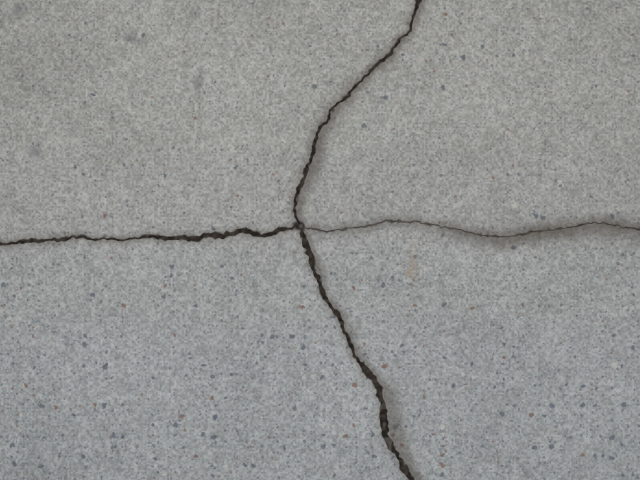
This texture is drawn by a Shadertoy shader. Its source:

```glsl
float hash(vec2 p) {
    vec3 q = fract(p.xyx * vec3(0.1031, 0.1030, 0.0973));
    q += dot(q, q.yzx + 33.33);
    return fract((q.x + q.y) * q.z);
}

float noise(vec2 p) {
    vec2 i = floor(p), f = fract(p);
    f = f * f * (3.0 - 2.0 * f);
    return mix(mix(hash(i), hash(i + vec2(1, 0)), f.x),
               mix(hash(i + vec2(0, 1)), hash(i + vec2(1, 1)), f.x), f.y);
}

float fbm(vec2 p) {
    float sum = 0.0, amp = 0.5;
    for (int i = 0; i < 4; i++) {
        sum += amp * noise(p);
        p = mat2(1.6, 1.2, -1.2, 1.6) * p + 7.3;
        amp *= 0.5;
    }
    return sum / 0.9375;
}

// Vector from the closest point of a polyline to p
vec2 pathOffset(vec2 p, vec2 path[10]) {
    vec2 best = vec2(10.0);
    for (int i = 0; i < 9; i++) {
        vec2 a = p - path[i], b = path[i + 1] - path[i];
        vec2 d = a - b * clamp(dot(a, b) / dot(b, b), 0.0, 1.0);
        if (dot(d, d) < dot(best, best)) best = d;
    }
    return best;
}

float opening(vec2 offset, float width, float soft) {
    return 1.0 - smoothstep(width - soft, width + soft, length(offset));
}

float halo(vec2 offset, float radius) {
    return exp(-dot(offset, offset) / (radius * radius));
}

float smudge(vec2 p, vec2 center, vec2 size) {
    vec2 d = (p - center) / size;
    return exp(-dot(d, d));
}

// Irregular stones, one at most in each grid cell
vec3 addStones(vec3 color, vec2 p, float scale, float density, float strength, float px) {
    vec2 g = p * scale + 0.25 * vec2(noise(p * scale * 3.0), noise(p * scale * 3.0 + 40.0));
    vec2 cell = floor(g);
    float pick = hash(cell + scale), tint = hash(cell + 71.0);
    vec2 center = 0.3 + 0.4 * vec2(hash(cell + 13.0), hash(cell + 29.0));
    float radius = mix(0.09, 0.25, hash(cell + 53.0));
    float soft = max(px * scale, 0.06);
    float mask = 1.0 - smoothstep(radius - soft, radius + soft, length(fract(g) - center));
    vec3 stone = mix(vec3(0.31, 0.34, 0.38), vec3(0.44, 0.33, 0.28), step(0.74, tint));
    stone = mix(stone, vec3(0.71, 0.71, 0.68), step(0.91, tint));
    return mix(color, stone, mask * strength * step(pick, density));
}

vec3 concrete(vec2 p, float px) {
    vec3 color = mix(vec3(0.589, 0.600, 0.605), vec3(0.602, 0.601, 0.585), smoothstep(0.1, 0.9, p.y));
    color += 0.055 * (fbm(p * vec2(4.0, 6.0)) - 0.5);
    color += 0.05 * (fbm(p * 28.0 + 5.0) - 0.5);
    color += 0.12 * (noise(p * 260.0) - 0.5) + 0.07 * (noise(p * 145.0 + 9.0) - 0.5);
    color -= 0.025 * smoothstep(0.45, 0.85, length(p - vec2(0.67, 0.5)));

    // Aggregate becomes coarser and denser toward the lower edge
    float low = 1.0 - smoothstep(0.0, 0.8, p.y);
    color = addStones(color, p, 150.0, 0.22, 0.45, px);
    color = addStones(color, p, 92.0, mix(0.08, 0.25, low), 0.55, px);
    color = addStones(color, p, 48.0, mix(0.01, 0.16, low), 0.65, px);

    // Isolated surface marks
    vec2 q = p + 0.018 * (vec2(noise(p * 65.0), noise(p * 65.0 + 19.0)) - 0.5);
    float marks = smudge(q, vec2(0.042, 0.979), vec2(0.014, 0.012))
                + smudge(q, vec2(0.278, 0.920), vec2(0.018, 0.009))
                + smudge(q, vec2(0.413, 0.826), vec2(0.008, 0.017))
                + smudge(q, vec2(0.070, 0.682), vec2(0.014, 0.012));
    color = mix(color, vec3(0.38, 0.39, 0.40), 0.55 * min(marks, 1.0));
    float rust = smudge(q, vec2(0.859, 0.444), vec2(0.007, 0.032));
    return mix(color, vec3(0.60, 0.51, 0.42), 0.45 * rust);
}

void mainImage(out vec4 fragColor, in vec2 fragCoord) {
    float px = 1.0 / iResolution.y;
    vec2 p = fragCoord * px;
    vec2 hub = vec2(0.623, 0.528);

    // Jagged displacement shared by all crack walls
    vec2 q = p + 0.012 * (vec2(fbm(p * 32.0), fbm(p * 32.0 + 50.0)) - 0.5)
               + 0.005 * (vec2(noise(p * 125.0), noise(p * 125.0 + 31.0)) - 0.5);
    vec2 top = pathOffset(q, vec2[10](vec2(0.877, 1.01), vec2(0.851, 0.937), vec2(0.804, 0.882),
        vec2(0.747, 0.83), vec2(0.698, 0.778), vec2(0.66, 0.722), vec2(0.646, 0.661),
        vec2(0.62, 0.609), vec2(0.615, 0.566), hub));
    vec2 bottom = pathOffset(q, vec2[10](hub, vec2(0.653, 0.448), vec2(0.67, 0.389), vec2(0.708, 0.335),
        vec2(0.738, 0.262), vec2(0.79, 0.193), vec2(0.797, 0.145), vec2(0.802, 0.097),
        vec2(0.833, 0.045), vec2(0.862, -0.01)));
    vec2 left = pathOffset(q, vec2[10](vec2(-0.01, 0.491), vec2(0.087, 0.5), vec2(0.174, 0.507),
        vec2(0.2, 0.498), vec2(0.312, 0.509), vec2(0.408, 0.502), vec2(0.475, 0.512),
        vec2(0.512, 0.517), vec2(0.547, 0.51), hub));
    vec2 right = pathOffset(q, vec2[10](hub, vec2(0.694, 0.519), vec2(0.764, 0.528), vec2(0.799, 0.542),
        vec2(0.851, 0.536), vec2(0.937, 0.528), vec2(1.042, 0.505), vec2(1.128, 0.519),
        vec2(1.233, 0.535), vec2(1.345, 0.523)));

    // Damp stains beside the cracks
    vec3 color = concrete(p, px);
    float east = smoothstep(0.88, 1.05, p.x);
    float foot = smudge(p, vec2(0.825, 0.1), vec2(0.06, 0.1));
    float bend = smudge(p, vec2(0.65, 0.67), vec2(0.05, 0.09));
    float stain = 0.50 * halo(top - vec2(0.003 + 0.005 * bend, 0.0), 0.014 + 0.008 * bend);
    stain = max(stain, 0.50 * halo(bottom - vec2(0.004 + 0.012 * foot, 0.0), 0.013 + 0.014 * foot));
    stain = max(stain, 0.38 * halo(left, 0.011));
    stain = max(stain, mix(0.36, 0.58, east) * halo(right + vec2(0.0, 0.004 * east), mix(0.013, 0.021, east)));
    stain *= 0.7 + 0.6 * fbm(p * 22.0);
    color = mix(color, vec3(0.30, 0.275, 0.25), min(stain, 0.8));

    // Open gaps with widths that pinch and swell
    float vary = 0.55 + 0.9 * noise(p * 38.0 + 12.0);
    float soft = max(px, 0.0018);
    float gap = opening(top, 0.0034 * vary, soft);
    gap = max(gap, opening(bottom, (0.0048 + 0.002 * foot) * vary, soft));
    gap = max(gap, opening(left, mix(0.0028, 0.0046, smoothstep(0.15, 0.55, p.x)) * vary, soft));
    gap = max(gap, 0.72 * opening(right, 0.0015 * vary, soft));
    gap = max(gap, 0.85 * opening(q - hub, 0.011, 0.004));
    vec3 depth = mix(vec3(0.12, 0.11, 0.105), vec3(0.26, 0.235, 0.21), noise(p * 150.0));
    color = mix(color, depth, gap);

    // Loose fragments caught in the junction and lower gap
    float chips = opening(q - hub - vec2(0.002, 0.001), 0.005, 0.002)
                + foot * gap * smoothstep(0.58, 0.78, noise(p * 85.0));
    color = mix(color, vec3(0.40, 0.39, 0.37), 0.65 * min(chips, 1.0));
    fragColor = vec4(clamp(color, 0.0, 1.0), 1.0);
}
```
